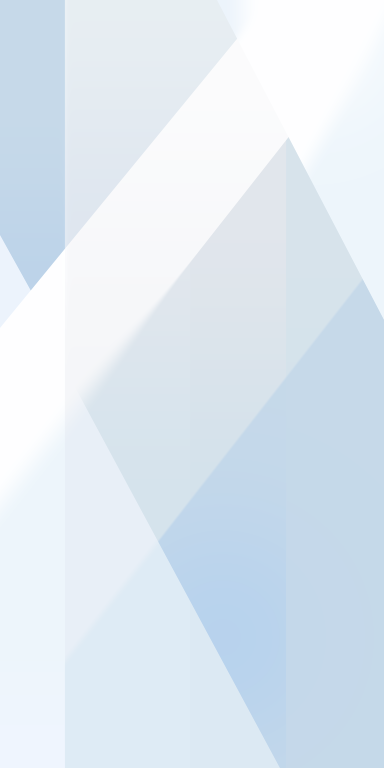
Reproduce this background procedurally as a Shadertoy shader.

```glsl
// Pale blue and white translucent panels crossed by a bright diagonal beam.

// Signed distance to the line a-b, positive above it when a is left of b.
float lineSide(vec2 p, vec2 a, vec2 b) {
    vec2 d = normalize(b - a);
    return dot(p - a, vec2(-d.y, d.x));
}

// Coverage of a half-plane with an edge of the given half-width.
float cover(float dist, float halfWidth) {
    return smoothstep(-halfWidth, halfWidth, dist);
}

// Soft round glow centred on c.
float glow(vec2 p, vec2 c, float radius) {
    vec2 q = (p - c) / radius;
    return exp(-dot(q, q));
}

void mainImage(out vec4 fragColor, in vec2 fragCoord) {
    // Canvas units: x runs 0..1, y runs 0..2.
    vec2 p = fragCoord / iResolution.xy * vec2(1.0, 2.0);
    float aa = 1.2 / iResolution.y;

    const vec3 WHITE = vec3(0.995, 0.997, 1.0);
    const vec3 MIST  = vec3(0.93, 0.962, 0.985);
    const vec3 PALE  = vec3(0.89, 0.92, 0.95);
    const vec3 STEEL = vec3(0.775, 0.85, 0.915);
    const vec3 SKY   = vec3(0.72, 0.825, 0.93);

    // Rising diagonals
    float beamTop    = lineSide(p, vec2(0.0, 1.146), vec2(0.615, 1.896));
    float beamBottom = lineSide(p, vec2(0.2135, 0.958), vec2(0.75, 1.641));
    float lowerRise  = lineSide(p, vec2(0.411, 0.589), vec2(0.943, 1.271));
    // Falling diagonals
    float rightFall  = lineSide(p, vec2(0.565, 2.0), vec2(1.0, 1.167));
    float middleFall = lineSide(p, vec2(0.2135, 0.958), vec2(0.729, 0.0));
    float leftFall   = lineSide(p, vec2(0.0, 1.388), vec2(0.081, 1.242));
    // Upright seams
    float seamLeft   = cover(p.x - 0.169, aa);
    float seamMiddle = cover(p.x - 0.495, aa);
    float seamRight  = cover(p.x - 0.745, aa);

    // Central panel, cooler toward the bottom and right
    vec3 color = mix(vec3(0.835, 0.89, 0.927), vec3(0.89, 0.907, 0.93),
                     smoothstep(0.65, 1.5, p.y));
    color = mix(color, vec3(0.82, 0.883, 0.92), 0.65 * seamRight);
    color -= 0.006 * seamMiddle * (1.0 - seamRight);

    // Blue panel under the lower diagonal
    vec3 blue = mix(STEEL, SKY, glow(p, vec2(0.58, 0.34), 0.34) * (1.0 - 0.85 * seamRight));
    color = mix(blue, color, cover(lowerRise, 0.004));

    // Light panels at the lower left
    vec3 icy = mix(vec3(0.872, 0.922, 0.96), vec3(0.91, 0.937, 0.968),
                   cover(lowerRise, 0.012));
    icy -= 0.008 * seamMiddle;
    vec3 edgeStrip = mix(MIST, vec3(0.937, 0.96, 0.997), 1.0 - smoothstep(0.0, 0.35, p.y));
    icy = mix(edgeStrip, icy, seamLeft);
    color = mix(color, icy, cover(-middleFall, aa));

    // Bright beam, whose lower edge is softer at the left
    vec3 beam = mix(vec3(0.962, 0.966, 0.975), vec3(0.985, 0.986, 0.99),
                    smoothstep(1.0, 1.9, p.y));
    beam = mix(WHITE, beam, seamLeft);
    float beamSoftness = mix(0.045, aa, smoothstep(0.15, 0.52, p.x));
    color = mix(color, beam, cover(beamBottom, beamSoftness));

    // Panels above the beam
    vec3 upper = mix(vec3(0.872, 0.902, 0.938), vec3(0.906, 0.932, 0.95),
                     smoothstep(1.35, 2.0, p.y));
    vec3 column = mix(vec3(0.74, 0.828, 0.912), STEEL, smoothstep(1.25, 1.7, p.y));
    column = mix(vec3(0.925, 0.953, 0.99), column, cover(leftFall, aa));
    upper = mix(column, upper, seamLeft);
    color = mix(color, upper, cover(beamTop, aa));

    // Upper right corner: white glow fading into mist
    float cornerRise = lineSide(p, vec2(0.781, 1.531), vec2(1.0, 1.935));
    vec3 corner = mix(MIST, WHITE, cover(cornerRise, 0.035));
    corner = mix(corner, WHITE, 0.8 * glow(p, vec2(0.82, 1.9), 0.2));
    corner = mix(corner, vec3(0.925, 0.955, 0.985), cover(beamTop, 0.02) * (1.0 - smoothstep(0.58, 0.68, p.x)));
    color = mix(color, corner, cover(rightFall, aa));

    // Faint highlight along the left seam
    color += 0.015 * exp(-abs(p.x - 0.172) / 0.004) * smoothstep(1.0, 1.4, p.y);

    fragColor = vec4(clamp(color, 0.0, 1.0), 1.0);
}
```
